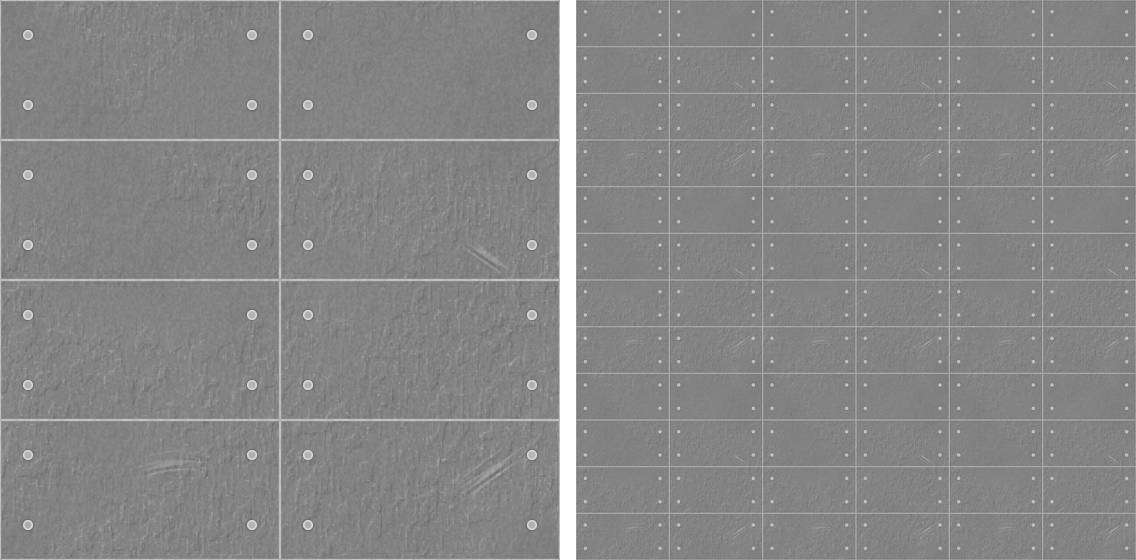
Left: one tile. Right: repeated 3 by 3.
Write a Shadertoy shader that draws this texture.

```glsl
// Grey concrete panels, two across and four down, with pale joints and four round tie holes each.

const vec2 PANELS = vec2(2.0, 4.0);
const vec2 HOLE_INSET = vec2(0.05, 0.0625);
const float HOLE_RADIUS = 0.0090;
const float JOINT_HALF_WIDTH = 0.0024;

const vec3 CONCRETE = vec3(0.508);
const vec3 JOINT_EDGE = vec3(0.78);
const vec3 JOINT_CORE = vec3(0.68);
const vec3 HOLE_RIM = vec3(0.86);
const vec3 HOLE_FLOOR = vec3(0.70);

float hash(vec2 p) {
    vec3 q = fract(vec3(p.xyx) * 0.1031);
    q += dot(q, q.yzx + 33.33);
    return fract((q.x + q.y) * q.z);
}

// Value noise that wraps over the unit square; freq holds whole numbers.
float noise(vec2 uv, vec2 freq) {
    vec2 cell = floor(uv * freq);
    vec2 f = fract(uv * freq);
    f = f * f * (3.0 - 2.0 * f);
    vec2 a = mod(cell, freq);
    vec2 b = mod(cell + 1.0, freq);
    return mix(mix(hash(a), hash(vec2(b.x, a.y)), f.x),
               mix(hash(vec2(a.x, b.y)), hash(b), f.x), f.y);
}

float fbm(vec2 uv, vec2 freq) {
    float sum = 0.0;
    float weight = 0.5;
    for (int i = 0; i < 4; i++) {
        sum += weight * noise(uv, freq);
        freq *= 2.0;
        weight *= 0.5;
    }
    return sum / 0.9375;
}

// Height of the trowelled surface: small pits and upright streaks.
float relief(vec2 uv) {
    float pits = smoothstep(0.48, 0.66, fbm(uv, vec2(52.0, 38.0)));
    float streaks = smoothstep(0.55, 0.85, noise(uv, vec2(190.0, 44.0)));
    return pits + 0.45 * streaks;
}

// Patch of bent parallel scratches around a centre, wrapped at the borders.
float scratches(vec2 uv, vec2 centre, float angle, vec2 size, float bend) {
    vec2 d = fract(uv - centre + 0.5) - 0.5;
    float c = cos(angle);
    float s = sin(angle);
    vec2 q = vec2(c * d.x + s * d.y, c * d.y - s * d.x);
    float fade = 1.0 - smoothstep(0.3, 1.0, length(q / size));
    q.y += bend * q.x * q.x;
    float line = noise(q, vec2(14.0, 210.0));
    return fade * (smoothstep(0.66, 0.88, line) - 0.5 * smoothstep(0.34, 0.12, line));
}

float concreteShade(vec2 uv) {
    float patches = smoothstep(0.36, 0.66, fbm(uv, vec2(5.0, 6.0)));
    vec2 lightStep = vec2(0.0011, -0.0011);
    float emboss = relief(uv + lightStep) - relief(uv - lightStep);
    float grain = noise(uv, vec2(310.0, 260.0)) - 0.5;
    float speck = smoothstep(0.80, 0.98, noise(uv, vec2(230.0, 190.0)));
    float cloud = fbm(uv, vec2(7.0, 5.0)) - 0.5;

    float shade = 0.035 * cloud + 0.045 * grain;
    shade += mix(0.022, 0.075, patches) * emboss;
    shade += 0.075 * patches * speck;
    shade += 0.10 * scratches(uv, vec2(0.885, 0.155), 0.62, vec2(0.085, 0.055), 0.0);
    shade += 0.09 * scratches(uv, vec2(0.870, 0.535), -0.60, vec2(0.060, 0.035), 0.0);
    shade += 0.07 * scratches(uv, vec2(0.305, 0.165), 0.12, vec2(0.075, 0.045), 2.0);
    return shade;
}

// Coverage of the region where dist is negative.
float cover(float dist, float pixel) {
    return 1.0 - smoothstep(-0.6 * pixel, 0.6 * pixel, dist);
}

void mainImage(out vec4 fragColor, in vec2 fragCoord) {
    vec2 uv = fragCoord / iResolution.xy;
    float pixel = 1.0 / iResolution.y;

    // Distances to the nearest joint and tie hole.
    vec2 cell = fract(uv * PANELS);
    vec2 edge = min(cell, 1.0 - cell) / PANELS;
    float joint = min(edge.x, edge.y);
    float hole = length(edge - HOLE_INSET);

    vec3 color = CONCRETE + concreteShade(uv);

    // Soft shadows beside the joints and around the holes.
    color -= 0.07 * (1.0 - smoothstep(JOINT_HALF_WIDTH, 0.0050, joint));
    color -= 0.08 * (1.0 - smoothstep(HOLE_RADIUS, 0.0135, hole));

    // Joints: bright lips, a greyer core and a dull crossing.
    float wear = 0.06 * (noise(uv, vec2(160.0)) - 0.5);
    float core = 1.0 - smoothstep(0.0002, 0.0014, joint);
    float crossing = cover(max(edge.x, edge.y) - JOINT_HALF_WIDTH, pixel);
    vec3 jointColor = mix(JOINT_EDGE, JOINT_CORE, max(core, crossing)) + wear;
    color = mix(color, jointColor, cover(joint - JOINT_HALF_WIDTH, pixel));

    // Tie holes: a bright rim around a grainy floor.
    float rim = smoothstep(0.0050, 0.0076, hole);
    vec3 holeColor = mix(HOLE_FLOOR + wear, HOLE_RIM, rim);
    color = mix(color, holeColor, cover(hole - HOLE_RADIUS, pixel));

    fragColor = vec4(color, 1.0);
}
```
